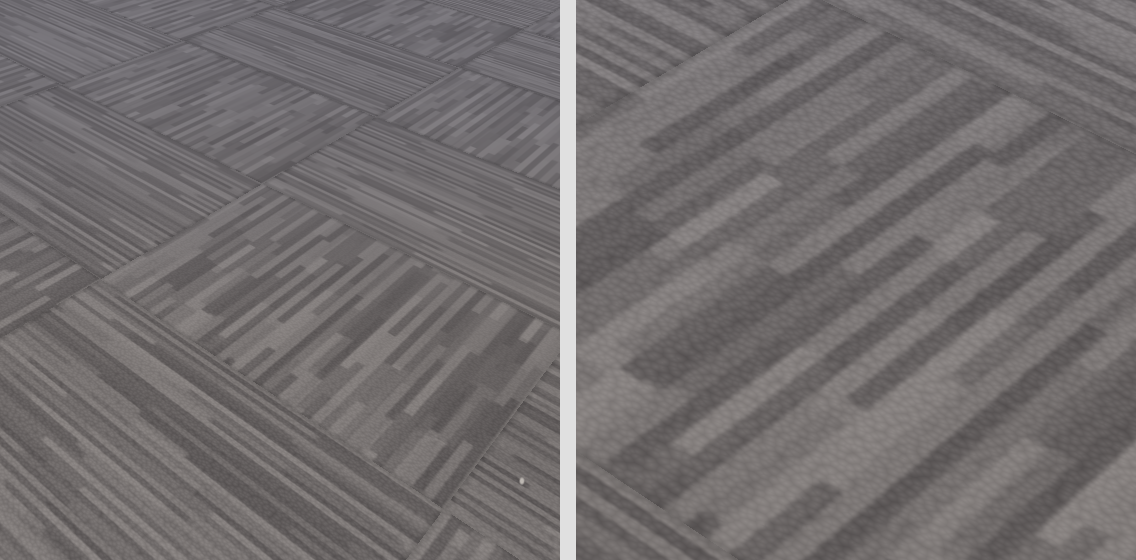
Left, the full canvas; right, a detail of the centre.
Reproduce this texture procedurally as a Shadertoy shader.

```glsl
// Grey carpet tiles laid quarter-turned, with broken yarn stripes, seen in perspective.

const vec3 DARK_YARN = vec3(0.342, 0.328, 0.333);
const vec3 LIGHT_YARN = vec3(0.536, 0.520, 0.520);
const vec3 FAR_TINT = vec3(0.99, 1.0, 1.045);
const vec3 NEAR_TINT = vec3(1.01, 1.0, 0.985);
const vec3 LINT = vec3(0.74, 0.72, 0.70);

float hash(vec2 p) {
    vec3 q = fract(vec3(p.xyx) * 0.1031);
    q += dot(q, q.yzx + 33.33);
    return fract((q.x + q.y) * q.z);
}

// Canvas (y down) to floor, where one unit is one tile.
vec2 floorPoint(vec2 p) {
    mat3 floorToCanvas = mat3(0.336, 0.1445, -0.212,
                             -0.3216, 0.082, -0.178,
                              0.469, 0.328, 1.0);
    vec3 q = inverse(floorToCanvas) * vec3(p, 1.0);
    return q.xy / q.z;
}

// Tone of one yarn column, cut into runs of random length.
float yarnRun(float column, float along, float rate, float seed, float blur) {
    vec2 key = vec2(column, seed);
    float s = along * rate * (0.6 + 0.9 * hash(key)) + 7.0 * hash(key + 41.7);
    float run = floor(s);
    float a = hash(vec2(column + seed * 3.7, run + seed));
    float b = hash(vec2(column + seed * 3.7, run + 1.0 + seed));
    float edge = clamp(blur * rate * 2.0, 0.06, 1.0);
    float tone = mix(a, b, smoothstep(1.0 - edge, 1.0, s - run));
    // Odd columns lean dark, so that light yarns stand apart.
    float lean = mod(column, 2.0) < 0.5 ? 0.22 : -0.22;
    return smoothstep(0.1, 0.9, tone + lean);
}

// Parallel columns; uv.x runs across them and uv.y along them.
float stripes(vec2 uv, float count, float rate, float seed, vec2 blur) {
    float x = uv.x * count;
    float column = floor(x);
    float edge = clamp(blur.x * count * 1.3, 0.35, 1.0);
    float a = yarnRun(column, uv.y, rate, seed, blur.y);
    float b = yarnRun(column + 1.0, uv.y, rate, seed, blur.y);
    return mix(a, b, smoothstep(1.0 - edge, 1.0, x - column));
}

// Distance to the nearest scattered tuft.
float cellular(vec2 p) {
    vec2 cell = floor(p);
    float nearest = 2.0;
    for (int j = -1; j <= 1; j++)
    for (int i = -1; i <= 1; i++) {
        vec2 c = cell + vec2(i, j);
        vec2 tuft = c + vec2(hash(c), hash(c + 19.3));
        nearest = min(nearest, length(p - tuft));
    }
    return nearest;
}

// Broad soft wear.
float wear(vec2 p) {
    return sin(p.x * 3.1 + 1.3 * sin(p.y * 2.3))
         + 0.6 * sin(p.y * 5.7 + 1.7 * sin(p.x * 4.1) + 2.0);
}

void mainImage(out vec4 fragColor, in vec2 fragCoord) {
    vec2 p = fragCoord / iResolution.xy;
    vec2 ground = floorPoint(vec2(p.x, 1.0 - p.y));
    vec2 blur = fwidth(ground);

    // Turn every other tile by a quarter.
    vec2 tile = floor(ground);
    vec2 uv = ground - tile;
    bool turned = mod(tile.x + tile.y, 2.0) > 0.5;
    vec2 lay = turned ? uv.yx : uv;
    vec2 layBlur = turned ? blur.yx : blur;
    float seed = floor(hash(tile + 50.0) * 90.0) + 5.0;
    float rate = turned ? 1.6 : 2.8;
    float count = turned ? 52.0 : 44.0;

    // Fine yarns over faint wider bands.
    float bands = stripes(lay, count * 0.5, rate, seed, layBlur);
    float yarns = stripes(lay, count, rate * 1.2, seed + 13.0, layBlur);
    float tone = mix(bands, yarns, 0.72);

    // Contrast fades with distance.
    float haze = smoothstep(0.35, 1.0, p.y);
    tone = 0.5 + (tone - 0.5) * mix(0.82, 0.62, haze);
    vec3 color = mix(DARK_YARN, LIGHT_YARN, tone);

    // Pile grain, wear and seams.
    float grainFade = 1.0 - smoothstep(0.4, 1.3, max(blur.x, blur.y) * 110.0);
    color += 0.075 * grainFade * (0.45 - cellular(ground * 110.0));
    color += 0.004 * wear(ground);
    vec2 border = min(uv, 1.0 - uv);
    vec2 seam = 1.0 - smoothstep(vec2(0.0), 0.012 + blur, border);
    color *= 1.0 - 0.11 * max(seam.x, seam.y);

    // Distance tint and a fleck of lint.
    color *= mix(NEAR_TINT, FAR_TINT, haze);
    float fleck = length((p - vec2(0.932, 0.141)) * vec2(1.0, 0.7));
    color = mix(color, LINT, 1.0 - smoothstep(0.002, 0.006, fleck));

    fragColor = vec4(color, 1.0);
}
```
